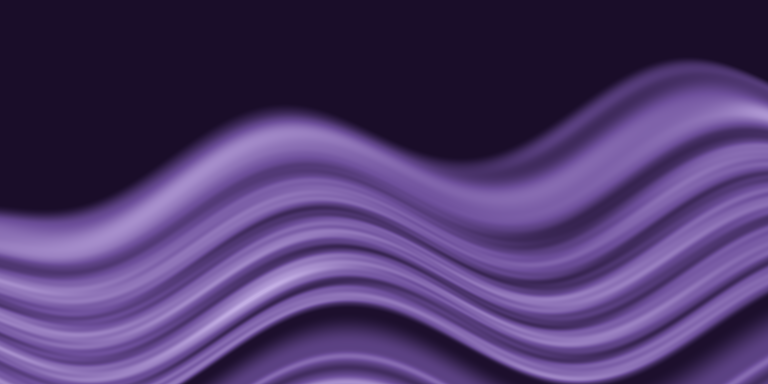
Reproduce this background procedurally as a Shadertoy shader.

```glsl
const float TAU = 6.2831853;

// Height of the fold at a given depth: 0 is the crest of the cloth
float foldHeight(float x, float depth) {
    float trend = 0.53 + 0.115 * x * (1.0 - 0.4 * depth) - 0.48 * depth;
    float phase = TAU * (x - 0.715 - 0.19 * min(depth, 0.9)) / (1.057 + 0.22 * depth);
    float leftDip = 0.035 * exp(-9.0 * x) * (1.0 - depth);
    return trend + (0.10 + 0.025 * depth) * cos(phase) - leftDip;
}

// Invert foldHeight by fixed-point steps
float foldDepth(vec2 p) {
    float depth = 0.5;
    for (int i = 0; i < 12; i++) {
        depth += (foldHeight(p.x, depth) - p.y) / 0.5;
        depth = clamp(depth, -0.25, 1.65);
    }
    return depth;
}

float bump(float value, float center, float width) {
    float t = (value - center) / width;
    return exp(-t * t);
}

float clothLight(vec2 p, float depth) {
    // Folds with narrow creases, lying deeper on the right
    float d = depth - 0.09 * smoothstep(1.0, 1.5, p.x) * (1.0 - depth);
    float wave = cos(TAU * (d * (2.72 + 1.73 * d) - 0.52));
    float folds = 1.0 - 2.0 * pow(0.5 - 0.5 * wave, 1.7);
    float contrast = 0.21 - 0.10 * bump(p.x, 1.10, 0.2);
    float light = 0.51 + contrast * folds;

    // Fine streaks that drift across the folds
    float deep = smoothstep(0.1, 0.7, d);
    light += 0.055 * sin(34.0 * d + 4.0 * p.x + 1.2 * sin(3.0 * p.x));
    light += 0.05 * sin(63.0 * d - 5.0 * p.x) * deep;
    light += 0.05 * sin(108.0 * d + 6.0 * p.x + sin(5.0 * p.x)) * deep;
    light += 0.025 * sin(185.0 * d - 9.0 * p.x) * deep;

    // Sheen on the slopes and shade in the right hand valley
    light += 0.13 * bump(p.x, 0.6, 0.4) * bump(d, 0.12, 0.14);
    light += 0.28 * bump(p.x, 0.70, 0.2) * bump(d, 0.84, 0.06);
    light += 0.20 * bump(p.x, 2.0, 0.10) * bump(d, 0.17, 0.06);
    light += 0.09 * bump(p.x, 0.15, 0.35);
    light -= 0.20 * bump(p.x, 1.48, 0.26) * bump(d, 0.40, 0.12);

    // Hollow under the last fold, then the lower arch with thin highlights
    float arch = 0.02 + 0.41 * smoothstep(1.10, 1.27, depth);
    arch += 0.28 * bump(depth, 1.33, 0.02);
    arch -= 0.16 * bump(depth, 1.39, 0.022);
    arch += 0.5 * bump(depth, 1.47, 0.03);
    return mix(light, arch, smoothstep(1.03, 1.08, depth));
}

void mainImage(out vec4 fragColor, in vec2 fragCoord) {
    vec2 p = fragCoord / iResolution.xy * vec2(2.0, 1.0);
    float depth = foldDepth(p);

    vec3 night = vec3(0.10, 0.05, 0.16);
    vec3 violet = vec3(0.43, 0.31, 0.61);
    vec3 pale = vec3(0.70, 0.61, 0.84);
    float cover = smoothstep(-0.04, 0.05, depth);
    float light = clamp(clothLight(p, depth), 0.0, 1.1) * cover;

    vec3 color = mix(night, violet, min(light / 0.55, 1.0));
    color = mix(color, pale, max(light - 0.55, 0.0) / 0.45);
    fragColor = vec4(color, 1.0);
}
```
